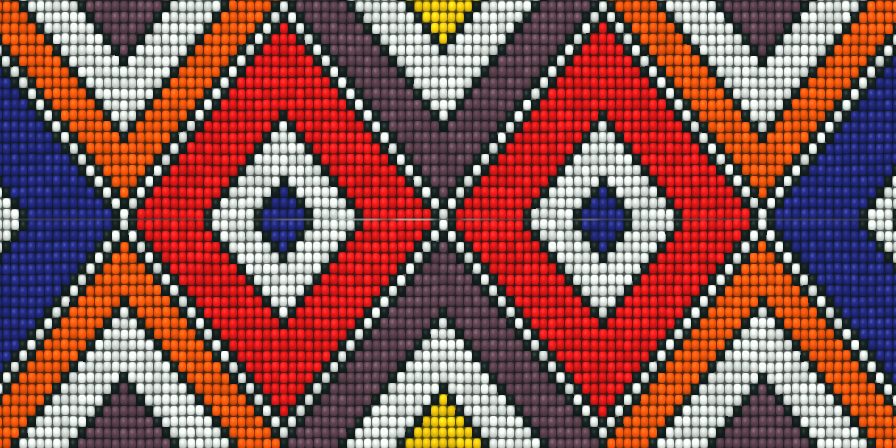
A WebGL 2 fragment shader for this pattern:

```glsl
#version 300 es
precision highp float;

uniform vec2 u_resolution;
out vec4 fragColor;

const vec3 RED = vec3(0.91, 0.09, 0.09);
const vec3 ORANGE = vec3(0.98, 0.34, 0.04);
const vec3 PLUM = vec3(0.37, 0.26, 0.31);
const vec3 BLUE = vec3(0.13, 0.16, 0.50);
const vec3 YELLOW = vec3(0.96, 0.79, 0.04);
const vec3 WHITE = vec3(0.89, 0.92, 0.90);
const vec3 DARK = vec3(0.08, 0.13, 0.12);

const float HALF_SPAN = 19.0; // beads from a diamond's centre to its corner

float hash(vec2 p) {
    return fract(sin(dot(p, vec2(127.1, 311.7))) * 43758.5453);
}

float noise(vec2 p) {
    vec2 i = floor(p), f = fract(p);
    f = f * f * (3.0 - 2.0 * f);
    return mix(mix(hash(i), hash(i + vec2(1, 0)), f.x),
               mix(hash(i + vec2(0, 1)), hash(i + vec2(1, 1)), f.x), f.y);
}

// Nested rings of a full diamond
vec3 diamondColor(float ring, bool isBlue) {
    float whiteEdge = isBlue ? 7.0 : 9.0;
    if (ring < 3.0) return BLUE;
    if (ring < 4.0) return DARK;
    if (ring < whiteEdge) return WHITE;
    if (ring < whiteEdge + 1.0) return DARK;
    if (ring < HALF_SPAN - 1.0) return isBlue ? BLUE : RED;
    return DARK;
}

// Nested chevrons between the diamonds
vec3 chevronColor(float level, bool isPlum) {
    float bandEdge = isPlum ? 8.0 : 7.0;
    if (level < 1.0) return WHITE;
    if (level < 2.0) return DARK;
    if (level < bandEdge) return isPlum ? PLUM : ORANGE;
    if (level < bandEdge + 1.0) return DARK;
    if (level < bandEdge + 7.0) return WHITE;
    if (level < bandEdge + 8.0) return DARK;
    return isPlum ? YELLOW : PLUM;
}

vec3 beadColor(vec2 bead) {
    float period = 2.0 * HALF_SPAN;
    float diamond = floor((bead.x + HALF_SPAN) / period);
    float row = abs(bead.y + 0.5) - 0.5;
    float ring = abs(bead.x - diamond * period) + row;
    if (ring < HALF_SPAN - 0.5)
        return diamondColor(ring + 0.1, mod(diamond, 3.0) > 1.5);
    float chevron = floor(bead.x / period);
    return chevronColor(ring - HALF_SPAN + 0.1, mod(chevron, 3.0) < 0.5);
}

void main() {
    vec2 p = gl_FragCoord.xy / u_resolution.y;
    vec2 beadSize = vec2(0.01875, 0.0244);
    vec2 grid = (p - vec2(0.633, 0.51)) / beadSize + vec2(0.5, 0.0);

    // Slight waviness of the threads
    grid += 0.12 * (vec2(noise(p * 14.0), noise(p * 14.0 + 40.0)) - 0.5);
    vec2 bead = floor(grid);
    float tone = hash(bead);

    // Rounded bead, a little off its place
    vec2 local = 2.0 * (fract(grid) - 0.5);
    local += 0.14 * (vec2(hash(bead + 7.3), hash(bead + 19.1)) - 0.5);
    vec2 a = abs(local);
    float radius = pow(dot(a * a * a, vec2(1.0)), 1.0 / 3.0);
    float blur = 1.5 / (u_resolution.y * beadSize.x);
    float cover = 1.0 - smoothstep(0.94 - blur, 0.94 + blur, radius);

    // Glassy shading and dark gaps
    vec3 base = beadColor(bead);
    float shade = 0.86 + 0.16 * tone + 0.12 * local.y - 0.14 * dot(local, local);
    vec3 color = mix(mix(DARK, base, 0.38) * 0.75, base * (shade + 0.09), cover);
    float glint = exp(-7.0 * dot(local - vec2(-0.15, 0.3), local - vec2(-0.15, 0.3)));
    color += glint * (0.05 + 0.10 * tone);

    // Worn pale thread along the middle seam
    float pixel = 1.0 / u_resolution.y;
    float seam = 1.0 - smoothstep(0.0008, 0.0012 + pixel, abs(p.y - 0.51));
    float wear = smoothstep(0.25, 0.75, noise(vec2(p.x * 22.0, 3.0)));
    float nearMiddle = exp(-9.0 * (p.x - 0.99) * (p.x - 0.99));
    color = mix(color, WHITE, seam * (0.15 + 0.55 * wear * nearMiddle));

    fragColor = vec4(clamp(color, 0.0, 1.0), 1.0);
}
```
